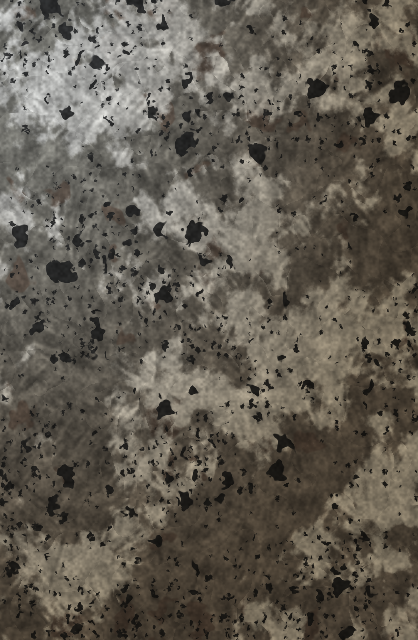
A WebGL 2 fragment shader for this texture:

```glsl
#version 300 es
precision highp float;
// Polished granite: ragged pale feldspar and brown grains over a streaky grey
// ground, with clustered black mica flecks. Layers of warped value noise and
// scattered cells, lit by a cool sheen that fades from the upper left.
uniform vec2 u_resolution;
out vec4 fragColor;

float hash(vec2 p) {
    return fract(sin(dot(p, vec2(127.1, 311.7))) * 43758.5);
}

float noise(vec2 p) {
    vec2 i = floor(p), f = fract(p);
    f = f * f * (3.0 - 2.0 * f);
    return mix(mix(hash(i), hash(i + vec2(1, 0)), f.x),
               mix(hash(i + vec2(0, 1)), hash(i + vec2(1, 1)), f.x), f.y);
}

mat2 rotate(float a) {
    return mat2(cos(a), sin(a), -sin(a), cos(a));
}

float fbm(vec2 p) {
    float sum = 0.0, amp = 0.5;
    for (int i = 0; i < 5; i++) {
        sum += amp * noise(p);
        p = rotate(0.6) * p * 2.03 + 17.3;
        amp *= 0.56;
    }
    return sum / 1.07;
}

vec2 jitter(vec2 p) {
    return vec2(noise(p), noise(p + 41.7)) - 0.5;
}

// Signed distance to ragged grains scattered one per cell
float grains(vec2 p, float scale, float share, vec2 radii, float seed) {
    vec2 q = p * scale + seed;
    vec2 ragged = q + 0.42 * jitter(q * 3.1) + 0.2 * jitter(q * 7.3);
    float d = 1.0;
    for (int y = -1; y <= 1; y++)
    for (int x = -1; x <= 1; x++) {
        vec2 cell = floor(q) + vec2(x, y);
        float cluster = smoothstep(0.2, 0.8, noise((cell - seed) / scale * 5.0 + 9.0));
        if (hash(cell + 3.7) > share * (0.35 + 1.3 * cluster)) continue;
        vec2 center = cell + 0.2 + 0.6 * vec2(hash(cell + 11.3), hash(cell + 23.9));
        float size = hash(cell + 37.1);
        vec2 v = rotate(1.4 * (hash(cell + 51.7) - 0.5)) * (ragged - center);
        d = min(d, length(v * vec2(1.25, 0.85)) - mix(radii.x, radii.y, size * size));
    }
    return d / scale;
}

// Fine scratches whose direction changes from one crystal to the next
float streaks(vec2 p) {
    vec2 crystal = floor(p * 9.0 + 1.6 * jitter(p * 14.0));
    float angle = 2.2 * (hash(crystal) - 0.5);
    return noise(rotate(angle) * p * vec2(110.0, 24.0) + 30.0 * hash(crystal + 5.0));
}

void main() {
    vec2 uv = gl_FragCoord.xy / u_resolution;
    vec2 p = gl_FragCoord.xy / u_resolution.x;

    // Cool sheen, strongest at the upper left
    float sheen = smoothstep(1.0, 0.05, length((uv - vec2(0.03, 0.92)) * vec2(0.95, 1.0)));

    // Surface detail
    float streak = streaks(p) - 0.5;
    float mottle = fbm(p * 24.0 + 7.0) - 0.5;
    float grit = noise(p * 95.0) + noise(p * 170.0 + 13.0) - 1.0;

    // Ground
    vec3 ground = mix(vec3(0.27, 0.235, 0.19), vec3(0.43, 0.43, 0.41), sheen);
    vec3 color = ground * (1.0 + 0.32 * streak + 0.75 * mottle);

    // Brown grains
    float brown = grains(p, 9.0, 0.4, vec2(0.16, 0.44), 71.0);
    vec3 brownColor = mix(vec3(0.215, 0.17, 0.135), vec3(0.36, 0.31, 0.275), sheen);
    color = mix(color, brownColor * (1.0 + 0.5 * mottle),
                0.75 * smoothstep(0.006, -0.006, brown));

    // Pale patches with frayed edges
    vec2 warped = p + 0.035 * jitter(p * 18.0) + 0.015 * jitter(p * 50.0);
    float field = 0.68 * fbm(warped * 5.2 + 3.0) + 0.32 * fbm(p * 21.0 + 60.0)
                + 0.05 * streak + 0.025 * sheen;
    float pale = smoothstep(0.49, 0.585, field);
    vec3 paleColor = mix(vec3(0.51, 0.47, 0.395), vec3(0.70, 0.705, 0.70), sheen);
    color = mix(color, paleColor * (1.0 + 0.22 * streak + 0.5 * mottle), 0.9 * pale);
    color *= 1.0 + 0.2 * grit;

    // Black flecks in three sizes, denser towards the bottom
    float density = mix(1.25, 0.75, smoothstep(0.15, 0.9, uv.y));
    float fleck = grains(p, 14.0, 0.27, vec2(0.13, 0.32), 5.0);
    fleck = min(fleck, grains(p, 29.0, 0.27 * density, vec2(0.11, 0.32), 19.0));
    fleck = min(fleck, grains(p, 58.0, 0.2 * density, vec2(0.12, 0.34), 43.0));
    vec3 black = mix(vec3(0.075, 0.07, 0.06), vec3(0.15, 0.155, 0.16), sheen);
    color = mix(color, black * (1.0 + 0.35 * grit), 0.94 * smoothstep(0.002, -0.002, fleck));

    fragColor = vec4(clamp(color, 0.0, 1.0), 1.0);
}
```
